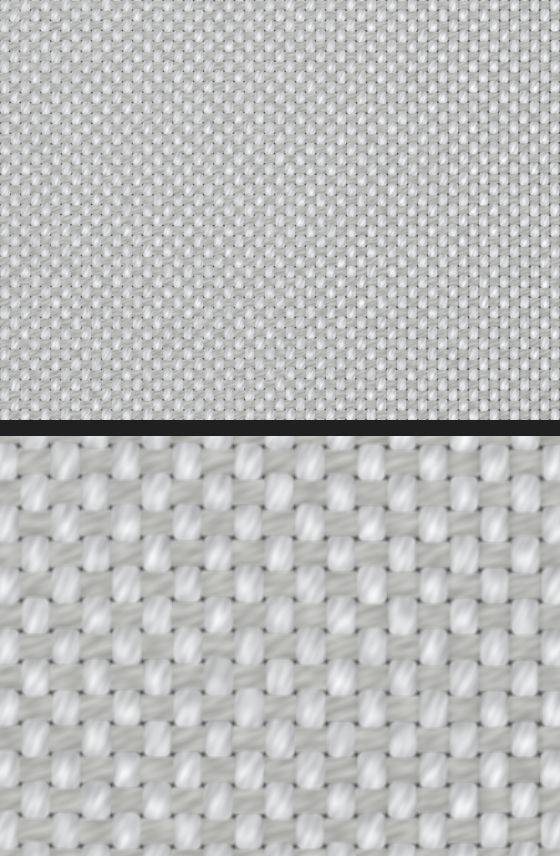
Top, the full canvas; bottom, a detail of the centre.
A Shadertoy shader for this texture:

```glsl
// Plain-woven silvery fabric: bright upright strands over grey cross strands, with pinholes.

const vec2 STRANDS = vec2(55.0, 41.0);
const vec3 HOLE_COLOR = vec3(0.31, 0.31, 0.31);
const vec3 WEFT_COLOR = vec3(0.725, 0.725, 0.716);
const vec3 WARP_COLOR = vec3(0.782, 0.785, 0.789);

float hash(vec2 p) {
    vec3 q = fract(p.xyx * vec3(0.1031, 0.1030, 0.0973));
    q += dot(q, q.yzx + 33.33);
    return fract((q.x + q.y) * q.z);
}

vec2 gradientAt(vec2 corner) {
    float angle = 6.2832 * hash(corner);
    return vec2(cos(angle), sin(angle));
}

float gradientNoise(vec2 p) {
    vec2 i = floor(p), f = fract(p);
    vec2 u = f * f * f * (f * (f * 6.0 - 15.0) + 10.0);
    vec2 e = vec2(1.0, 0.0);
    float a = dot(gradientAt(i), f);
    float b = dot(gradientAt(i + e.xy), f - e.xy);
    float c = dot(gradientAt(i + e.yx), f - e.yx);
    float d = dot(gradientAt(i + e.xx), f - e.xx);
    return mix(mix(a, b, u.x), mix(c, d, u.x), u.y);
}

float roundedBox(vec2 p, vec2 halfSize, float radius) {
    vec2 q = abs(p) - halfSize + radius;
    return length(max(q, 0.0)) + min(max(q.x, q.y), 0.0) - radius;
}

float coverage(float dist, float softness) {
    return 1.0 - smoothstep(-softness, softness, dist);
}

// Fine slanted filaments; the tile id shifts the pattern between tiles
float filaments(vec2 p, vec2 id, vec2 along) {
    vec2 across = vec2(-along.y, along.x);
    vec2 q = vec2(dot(p, along) * 1.3, dot(p, across) * 4.0);
    return gradientNoise(q + id * vec2(7.3, 11.7));
}

vec3 weftShade(vec2 p, vec2 id, float openness) {
    float light = 0.02 * (hash(id + 17.0) - 0.5);
    light += 0.12 * filaments(p, id, normalize(vec2(1.0, 0.35)));
    light += 0.03 * p.y - 0.20 * p.y * p.y;
    light -= 0.10 * openness * smoothstep(0.30, 0.55, abs(p.x));
    return WEFT_COLOR + light;
}

vec3 warpShade(vec2 p, vec2 id, float openness) {
    float light = 0.02 * (hash(id + 43.0) - 0.5);
    light += 0.14 * filaments(p, id, normalize(vec2(0.45, 1.0)));
    // Satin glint on the lower bulge, rolling off at the strand sides
    vec2 glint = (p - vec2(-0.04, -0.17)) * vec2(2.7, 2.7);
    light += (0.11 + 0.03 * openness) * exp(-dot(glint, glint));
    light -= 0.20 * p.x * p.x + 0.03 * smoothstep(0.2, 0.6, p.y);
    return WARP_COLOR + light;
}

vec3 weave(vec2 p, float openness, float softness) {
    vec2 cell = floor(p), f = fract(p) - 0.5;
    bool warpOnTop = mod(cell.x + cell.y, 2.0) < 0.5;
    vec2 side = vec2(f.x < 0.0 ? -1.0 : 1.0, f.y < 0.0 ? -1.0 : 1.0);

    // Each tile bulges slightly into the neighbouring cells along its strand
    vec2 warpStep = warpOnTop ? vec2(0.0) : vec2(0.0, side.y);
    vec2 weftStep = warpOnTop ? vec2(side.x, 0.0) : vec2(0.0);
    vec2 warpP = f - warpStep, weftP = f - weftStep;
    vec2 warpId = cell + warpStep, weftId = cell + weftStep;

    float wobble = 0.03 * (hash(warpId + 5.0) - 0.5);
    vec2 warpHalf = vec2(0.47 - 0.02 * openness + wobble, 0.62 + wobble);
    vec2 weftHalf = vec2(0.62, 0.45 - 0.02 * openness);
    float warpMask = coverage(roundedBox(warpP, warpHalf, 0.25), softness);
    float weftMask = coverage(roundedBox(weftP, weftHalf, 0.20), softness);

    vec3 color = mix(HOLE_COLOR, weftShade(weftP, weftId, openness), weftMask);
    return mix(color, warpShade(warpP, warpId, openness), warpMask);
}

void mainImage(out vec4 fragColor, in vec2 fragCoord) {
    vec2 uv = fragCoord / iResolution.xy;

    // Nearly straight strands with a slight hand-laid drift
    vec2 drift = vec2(gradientNoise(uv * 4.0), gradientNoise(uv * 4.0 + 31.0));
    vec2 p = uv * STRANDS + 0.12 * drift;

    // The weave opens up toward the right
    float openness = smoothstep(0.35, 1.0, uv.x);
    float pixel = STRANDS.y / iResolution.y;
    vec3 color = weave(p, openness, max(0.08, 0.7 * pixel));

    // Faint fall-off of light toward the bottom
    color += 0.012 * (uv.y - 0.5);
    fragColor = vec4(clamp(color, 0.0, 1.0), 1.0);
}
```
